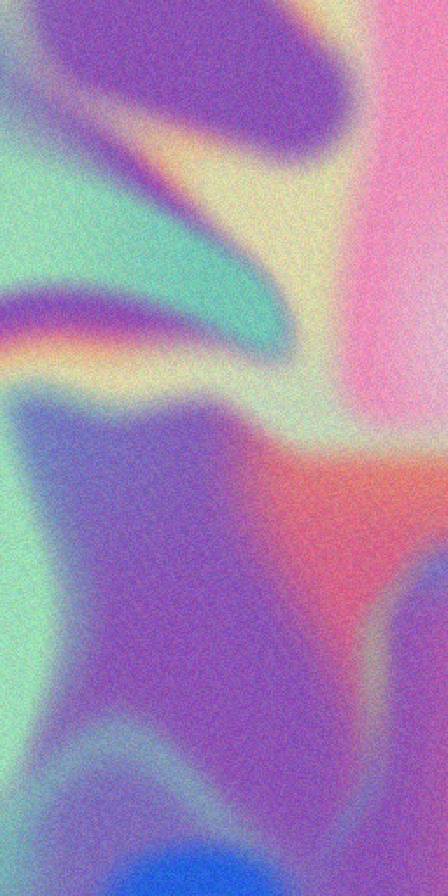
Reproduce this background procedurally as a Shadertoy shader.

```glsl
// Grainy, blurred gradient of flowing pastel tongues, ribbons and pools.
const vec3 CREAM = vec3(0.86, 0.84, 0.67);
const vec3 SAGE = vec3(0.77, 0.83, 0.72);
const vec3 PURPLE = vec3(0.55, 0.325, 0.71);
const vec3 INDIGO = vec3(0.46, 0.47, 0.75);
const vec3 PINK = vec3(0.92, 0.54, 0.72);
const vec3 PALE_PINK = vec3(0.88, 0.71, 0.79);
const vec3 MAGENTA = vec3(0.79, 0.38, 0.62);
const vec3 ORANGE = vec3(0.90, 0.55, 0.43);
const vec3 RED = vec3(0.83, 0.39, 0.55);
const vec3 TEAL = vec3(0.46, 0.77, 0.71);
const vec3 MINT = vec3(0.61, 0.86, 0.72);
const vec3 MIST = vec3(0.50, 0.62, 0.72);
const vec3 STONE = vec3(0.66, 0.63, 0.61);
const vec3 BLUE = vec3(0.15, 0.38, 0.87);
const float EDGE = 0.06;          // usual half width of a blurred edge
const float GRAIN_CELLS = 256.0;  // grain cells across the width
const float GRAIN_AMOUNT = 0.13;

float hash(vec2 p) {
    return fract(sin(dot(p, vec2(12.9898, 78.233))) * 43758.5453);
}

float bump(float x, float center, float width) {
    float t = (x - center) / width;
    return exp(-t * t);
}

float glow(vec2 p, vec2 center, vec2 size) {
    vec2 t = (p - center) / size;
    return exp(-dot(t, t));
}

// Coverage of a shape from its signed distance
float fill(float d, float softness) {
    return 1.0 - smoothstep(-softness, softness, d);
}

float smoothUnion(float a, float b, float k) {
    float h = max(k - abs(a - b), 0.0) / k;
    return min(a, b) - 0.25 * h * h * k;
}

float taperedCapsule(vec2 p, vec2 a, vec2 b, float ra, float rb) {
    float t = clamp(dot(p - a, b - a) / dot(b - a, b - a), 0.0, 1.0);
    return length(p - mix(a, b, t)) - mix(ra, rb, t);
}

// Tongue entering from the left and narrowing to a round tip
float tongueDistance(vec2 p) {
    float x = max(p.x, 0.0);
    float spine = 1.56 - 0.26 * x - 0.32 * x * x;
    float halfWidth = 0.08 + 0.14 * exp(-4.2 * x);
    return 0.9 * (length(vec2(max(x - 0.55, 0.0), p.y - spine)) - halfWidth);
}

vec3 upperHalf(vec2 p) {
    vec3 col = mix(CREAM, SAGE, bump(p.y, 1.08, 0.16) * smoothstep(0.25, 0.6, p.x));

    // Pink column on the right
    float axis = 0.89 + 0.05 * smoothstep(1.3, 1.75, p.y);
    float column = length(vec2(min(p.x - axis, 0.0), min(p.y - 1.17, 0.0))) - 0.13;
    vec3 pink = mix(PINK, PALE_PINK, glow(p, vec2(1.0, 1.25), vec2(0.13, 0.28)));
    pink = mix(pink, PALE_PINK, 0.7 * glow(p, vec2(0.80, 1.82), vec2(0.06, 0.2)));
    col = mix(col, pink, fill(column, EDGE));

    // Purple lobe joined to the halo of the tongue
    float tongue = tongueDistance(p);
    float lobe = taperedCapsule(p, vec2(0.3, 2.0), vec2(0.65, 1.78), 0.25, 0.14);
    float halo = tongue - mix(0.10, 0.0, smoothstep(0.2, 0.62, p.x));
    float dark = smoothUnion(lobe, halo, 0.1);
    float warmth = glow(p, vec2(0.40, 1.64), vec2(0.13, 0.11));
    warmth += glow(p, vec2(0.70, 1.98), vec2(0.09, 0.1));
    warmth += (1.0 - smoothstep(0.2, 0.5, p.x)) * (1.0 - smoothstep(1.4, 1.5, p.y));
    warmth = min(warmth, 1.0);
    vec3 rim = mix(MAGENTA, ORANGE, smoothstep(-0.02, 0.045, dark));
    vec3 inner = mix(PURPLE, rim, warmth * smoothstep(-0.065, 0.01, dark));
    col = mix(col, inner, fill(dark - 0.025 * warmth, EDGE));

    // Teal tongue, blurrier toward its upper left
    float blur = mix(0.04, 0.15, (1.0 - smoothstep(0.0, 0.4, p.x)) * smoothstep(1.45, 1.7, p.y));
    vec3 teal = mix(MINT, TEAL, smoothstep(0.0, 0.5, p.x));
    col = mix(col, teal, fill(tongue, blur));
    return mix(col, MIST, 0.7 * glow(p, vec2(-0.02, 1.9), vec2(0.12, 0.18)));
}

vec3 lowerHalf(vec2 p) {
    vec3 col = mix(PURPLE, INDIGO, glow(p, vec2(0.06, 1.04), vec2(0.35, 0.3)));

    // Red field with a slanted left side, warmer at the upper right
    float redEdge = 0.54 + 0.28 * (1.0 - smoothstep(0.3, 0.95, p.y));
    vec3 red = mix(RED, ORANGE, 0.65 * glow(p, vec2(0.95, 0.96), vec2(0.4, 0.13)));
    col = mix(col, red, fill(redEdge - p.x, 0.12));

    // Purple arch at the lower right and its pale ribbon
    float ribbonX = 0.835 + 0.13 * smoothstep(0.58, 0.84, p.y)
                  - 0.14 * (1.0 - smoothstep(0.0, 0.3, p.y));
    vec3 arch = mix(PURPLE, MAGENTA, 0.5 * smoothstep(0.85, 1.05, p.x));
    arch = mix(arch, INDIGO, 0.7 * glow(p, vec2(0.98, 0.74), vec2(0.1, 0.09)));
    col = mix(col, arch, fill(ribbonX - p.x, EDGE) * fill(p.y - 0.79, EDGE));
    float ribbon = bump(p.x, ribbonX, 0.04);
    col = mix(col, STONE, 0.85 * ribbon * bump(p.y, 0.53, 0.2));
    col = mix(col, INDIGO, 0.6 * ribbon * bump(p.y, 0.2, 0.16));

    // Misty wave with a blue pool below it
    float wave = 0.05 + 0.3 * bump(p.x, 0.26, 0.25);
    float under = fill(p.y - wave, EDGE) * (1.0 - smoothstep(0.55, 0.85, p.x));
    col = mix(col, mix(INDIGO, PURPLE, 0.35), under);
    col = mix(col, MIST, 0.9 * bump(p.y, wave, 0.07) * (1.0 - smoothstep(0.4, 0.75, p.x)));
    col = mix(col, TEAL, 0.7 * glow(p, vec2(0.0, 0.06), vec2(0.1, 0.16)));
    float pool = length((p - vec2(0.44, -0.02)) / vec2(0.2, 0.13)) - 1.0;
    col = mix(col, BLUE, fill(pool, 0.35));

    // Mint bank on the left
    float bank = p.x - 0.14 * bump(p.y, 0.62, 0.34);
    col = mix(col, TEAL, 0.4 * bump(bank, 0.03, 0.05) * bump(p.y, 0.65, 0.4));
    return mix(col, MINT, fill(bank, 0.05) * smoothstep(0.1, 0.3, p.y));
}

void mainImage(out vec4 fragColor, in vec2 fragCoord) {
    vec2 p = fragCoord / iResolution.xy * vec2(1.0, 2.0);

    // Horizon between the two halves
    float horizon = 0.985 + 0.125 * (1.0 - smoothstep(0.45, 0.7, p.x))
                  - 0.025 * bump(p.x, 0.27, 0.1) + 0.02 * bump(p.x, 0.08, 0.08);
    vec3 col = mix(upperHalf(p), lowerHalf(p), fill(p.y - horizon, 0.055));
    float fringe = bump(p.y, horizon, 0.035) * (1.0 - smoothstep(0.2, 0.42, p.x));
    col = mix(col, TEAL, 0.35 * fringe);

    // Coloured film grain
    vec2 cell = floor(p * GRAIN_CELLS);
    vec3 grain = vec3(hash(cell), hash(cell + 17.3), hash(cell + 41.7)) - 0.5;
    fragColor = vec4(clamp(col + GRAIN_AMOUNT * grain, 0.0, 1.0), 1.0);
}
```
